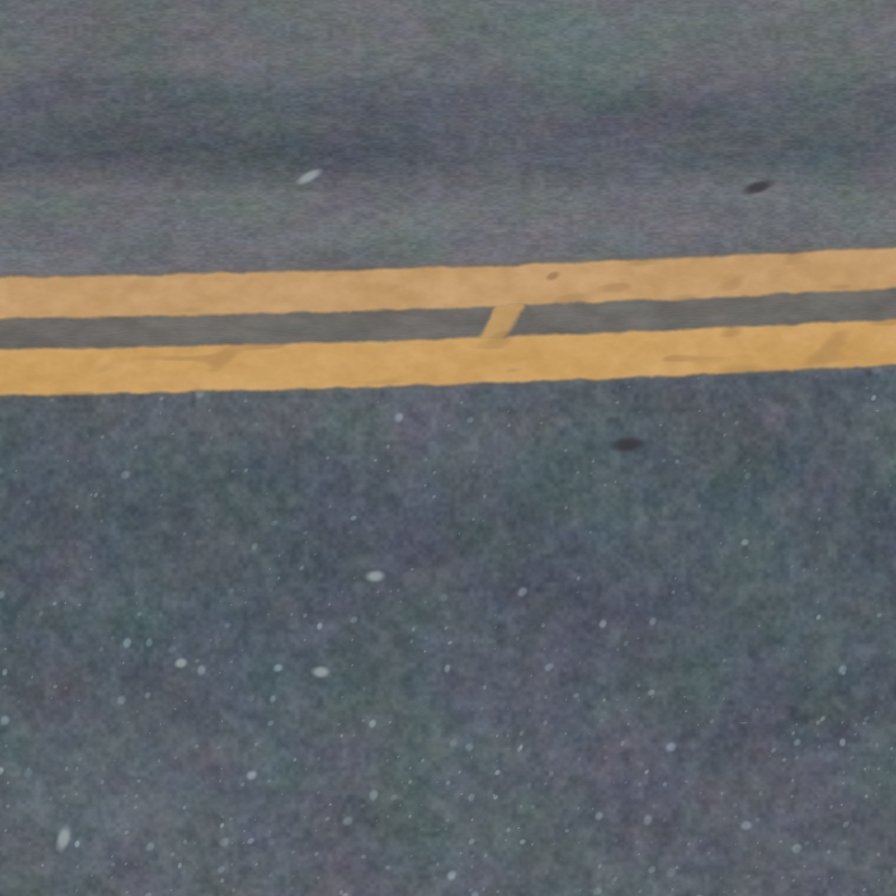
Give the GLSL for this texture, as a three.js fragment shader.

```glsl
// Weathered asphalt road crossed by a gently rising double yellow line.
varying vec2 vUv;

float hash(vec2 p) {
  p = fract(p * vec2(0.1031, 0.1137));
  p += dot(p, p.yx + 33.33);
  return fract((p.x + p.y) * p.x * 17.0 + p.y * 29.0);
}

float noise(vec2 p) {
  vec2 i = floor(p), f = fract(p);
  f = f * f * (3.0 - 2.0 * f);
  return mix(mix(hash(i), hash(i + vec2(1, 0)), f.x),
             mix(hash(i + vec2(0, 1)), hash(i + vec2(1, 1)), f.x), f.y);
}

// Layered noise centred on zero
float fbm(vec2 p) {
  float sum = 0.0, amp = 0.5;
  for (int i = 0; i < 4; i++) {
    sum += amp * (noise(p) - 0.5);
    p = mat2(1.6, 1.2, -1.2, 1.6) * p + 17.3;
    amp *= 0.55;
  }
  return sum;
}

// Soft band between two heights
float band(float y, float low, float high, float soft) {
  return smoothstep(low - soft, low + soft, y) * (1.0 - smoothstep(high - soft, high + soft, y));
}

// Soft tilted ellipse
float fleck(vec2 p, vec2 centre, vec2 radius, float angle) {
  float c = cos(angle), s = sin(angle);
  vec2 d = mat2(c, -s, s, c) * (p - centre) / radius;
  return 1.0 - smoothstep(0.35, 1.2, length(d));
}

// Pale grit: one randomly placed stone in some of the cells
float grit(vec2 p, float cells, float density) {
  vec2 cell = floor(p * cells);
  float pick = hash(cell + 7.1);
  vec2 centre = 0.3 + 0.4 * vec2(hash(cell + 31.7), hash(cell + 59.3));
  vec2 radius = vec2(0.13, 0.08) + 0.13 * hash(cell + 83.9);
  float stone = fleck(fract(p * cells), centre, radius, 0.3 + hash(cell + 11.3));
  return stone * step(1.0 - density, pick) * (0.3 + 0.7 * hash(cell + 43.0));
}

void main() {
  vec2 p = vUv;
  float rise = 0.014 * p.x + 0.02 * p.x * p.x;
  float y = p.y - rise;
  float far = smoothstep(0.57, 0.64, y);

  // Broad asphalt tones: dark near lane, banded far lane
  vec3 color = mix(vec3(0.325, 0.362, 0.395), vec3(0.415, 0.43, 0.447), far);
  float drift = 0.03 * fbm(p * vec2(4.0, 9.0));
  color -= vec3(0.068, 0.06, 0.048) * band(p.y + drift, 0.805, 0.905, 0.025);
  color -= 0.025 * band(p.y + drift, 0.79, 0.85, 0.02) * smoothstep(0.75, 0.2, p.x);
  color += vec3(0.025, 0.017, 0.008) * band(p.y, 0.5, 0.57, 0.04);
  color += vec3(0.035, 0.025, 0.02) * smoothstep(0.3, 0.0, p.y);
  color -= 0.035 * fleck(p, vec2(0.93, 0.21), vec2(0.22, 0.05), 0.3);

  // Mottling, tint blotches and grain, flatter in the distance
  vec2 q = p * vec2(1.0, mix(1.0, 1.9, far));
  color += 0.07 * fbm(q * vec2(7.0, 12.0));
  color += vec3(0.055, -0.03, 0.035) * fbm(q * 13.0 + 40.0);
  color += vec3(0.03, 0.01, -0.035) * fbm(q * 25.0 + 90.0);
  color += mix(0.12, 0.08, far) * fbm(q * 70.0);
  color += 0.05 * (noise(q * 190.0) - 0.5);
  color += vec3(-0.02, 0.018, 0.005) * fleck(p, vec2(0.65, 0.95), vec2(0.1, 0.06), 0.0);

  // Scattered grit, denser toward the viewer
  float near = 1.0 - smoothstep(0.0, 0.55, p.y);
  float stones = grit(p + 0.013, 36.0, 0.05 + 0.16 * near) + 0.6 * grit(p, 75.0, 0.08 + 0.12 * near);
  color += vec3(0.17, 0.19, 0.19) * stones * (1.0 - 0.75 * far);

  // Larger pale chips and two dark scraps
  float chips = fleck(p, vec2(0.345, 0.803), vec2(0.017, 0.006), 0.5)
    + fleck(p, vec2(0.419, 0.357), vec2(0.012, 0.007), 0.1)
    + fleck(p, vec2(0.358, 0.25), vec2(0.011, 0.007), 0.0)
    + fleck(p, vec2(0.071, 0.064), vec2(0.008, 0.016), -0.3)
    + fleck(p, vec2(0.202, 0.26), vec2(0.008, 0.006), 0.2);
  color = mix(color, vec3(0.65, 0.69, 0.7), 0.7 * min(chips, 1.0));
  float scraps = fleck(p, vec2(0.846, 0.791), vec2(0.019, 0.007), 0.3)
    + fleck(p, vec2(0.701, 0.504), vec2(0.021, 0.009), 0.1);
  color = mix(color, vec3(0.22, 0.22, 0.24), 0.8 * scraps);

  // Warm worn strip around and between the lines
  float worn = band(y, 0.557, 0.694, 0.007);
  color = mix(color, vec3(0.43, 0.41, 0.385) + 0.13 * fbm(p * vec2(35.0, 70.0)), 0.75 * worn);

  // Double line with frayed edges and a slanted paint smear in the gap
  float edge = y + 0.005 * fbm(p * vec2(45.0, 30.0));
  float upper = band(edge, 0.6445, 0.69, 0.0028);
  float lower = band(edge, 0.559, 0.61, 0.0028);
  float slant = p.x - 0.55 * (p.y - 0.628);
  float smear = band(slant + 0.01 * fbm(p * 50.0), 0.536, 0.567, 0.004) * band(y, 0.605, 0.65, 0.003);
  float paint = max(max(upper, lower), 0.85 * smear);
  vec3 yellow = mix(vec3(0.785, 0.62, 0.39), vec3(0.76, 0.61, 0.43), upper);
  yellow += vec3(0.05, 0.06, 0.07) * fbm(p * vec2(12.0, 30.0)) + 0.07 * fbm(p * vec2(60.0, 90.0));
  float scuffs = smoothstep(0.72, 0.92, noise(vec2(p.x * 24.0 - p.y * 20.0, p.y * 75.0)));
  yellow = mix(yellow, vec3(0.6, 0.47, 0.31), 0.4 * scuffs);
  yellow = mix(yellow, vec3(0.55, 0.42, 0.3), 0.6 * fleck(p, vec2(0.617, 0.692), vec2(0.009, 0.005), 0.4));
  color = mix(color, yellow, paint);

  gl_FragColor = vec4(color, 1.0);
}
```
